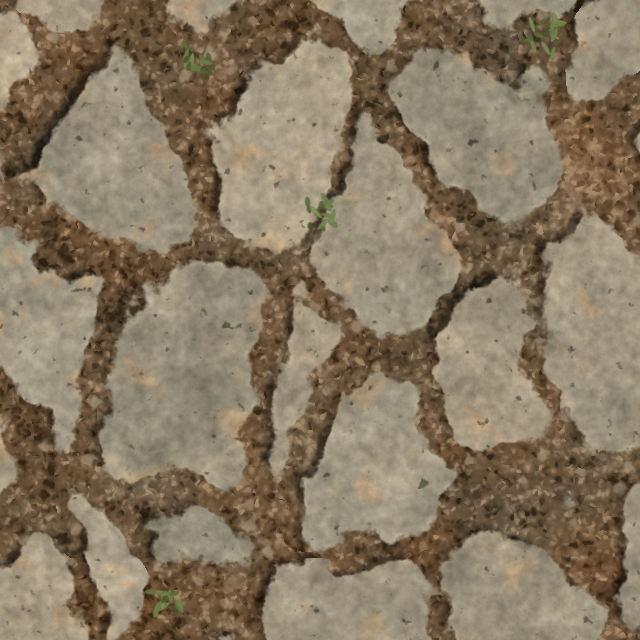
Give the GLSL for this texture, as a Shadertoy shader.

```glsl
const vec3 SOIL_DARK = vec3(0.18, 0.14, 0.085);
const vec3 SOIL_MID = vec3(0.39, 0.315, 0.225);
const vec3 SOIL_LIGHT = vec3(0.63, 0.54, 0.43);
const vec3 STONE_WARM = vec3(0.65, 0.60, 0.51);
const vec3 STONE_COOL = vec3(0.595, 0.565, 0.49);
const vec3 STAIN = vec3(0.72, 0.59, 0.44);
const vec3 LEAF_DARK = vec3(0.24, 0.32, 0.13);
const vec3 LEAF_LIGHT = vec3(0.50, 0.57, 0.35);

vec2 hash2(vec2 p) {
    p = vec2(dot(p, vec2(127.1, 311.7)), dot(p, vec2(269.5, 183.3)));
    return fract(sin(p) * 43758.5);
}

float corner(vec2 i, vec2 f, vec2 o) { return dot(hash2(i + o) * 2.0 - 1.0, f - o); }

float gradientNoise(vec2 p) {
    vec2 i = floor(p), f = fract(p), u = f * f * (3.0 - 2.0 * f), o = vec2(0.0, 1.0);
    return mix(mix(corner(i, f, o.xx), corner(i, f, o.yx), u.x),
               mix(corner(i, f, o.xy), corner(i, f, o.yy), u.x), u.y);
}

float fbm(vec2 p, int octaves) {
    float sum = 0.0, amp = 1.0;
    for (int i = 0; i < octaves; i++, amp *= 0.55) {
        sum += amp * gradientNoise(p);
        p = mat2(1.6, 1.2, -1.2, 1.6) * p + 7.3;
    }
    return sum;
}

// Nearest scattered point: distance, then two random values of its cell
vec3 grains(vec2 p) {
    vec3 best = vec3(9.0);
    for (int k = 0; k < 9; k++) {
        vec2 id = floor(p) + vec2(k % 3 - 1, k / 3 - 1);
        float d = length(id + hash2(id) - p);
        if (d < best.x) best = vec3(d, hash2(id + 41.0));
    }
    return best;
}

// Seed offset and squared distance less a random weight, so slab sizes vary
vec3 seed(vec2 cell, vec2 q) {
    vec2 r = cell + hash2(cell) - q;
    return vec3(r, dot(r, r) - 0.35 * hash2(cell + 97.0).x);
}

// Ragged slabs: inside distance in grid units, then cell id
vec3 stoneField(vec2 p) {
    vec2 warped = p + 0.05 * vec2(fbm(p * 4.0, 4), fbm(p * 4.0 + 31.0, 4));
    vec2 q = warped * vec2(4.5, 3.3) + vec2(3.0, 8.0), id = floor(q);
    vec3 nearest = vec3(99.0);
    for (int k = 0; k < 25; k++) {
        vec2 cell = floor(q) + vec2(k % 5 - 2, k / 5 - 2);
        vec3 s = seed(cell, q);
        if (s.z < nearest.z) { nearest = s; id = cell; }
    }
    float sum = 0.0;
    for (int k = 0; k < 25; k++) {
        if (k == 12) continue;
        vec3 s = seed(id + vec2(k % 5 - 2, k / 5 - 2), q);
        sum += exp(-32.0 * 0.5 * (s.z - nearest.z) / length(s.xy - nearest.xy));
    }
    vec2 h = hash2(id + 17.0);
    float margin = h.y > 0.8 ? 0.32 : mix(0.02, 0.16, h.x);
    return vec3(-log(sum) / 32.0 - margin + 0.15 * fbm(p * 13.0, 5), id);
}

// Tapered blade from the origin along dir
float blade(vec2 p, vec2 dir, float len, float width) {
    float t = clamp(dot(p, dir) / len, 0.0, 1.0);
    return length(p - dir * len * t) - width * sqrt(4.0 * t * (1.0 - t));
}

// Leaf clumps rooted in soil: coverage and tint
vec2 plants(vec2 p, float cellSize) {
    vec2 result = vec2(0.0);
    for (int k = 0; k < 9; k++) {
        vec2 id = floor(p / cellSize) + vec2(k % 3 - 1, k / 3 - 1);
        vec2 root = (id + 0.15 + 0.7 * hash2(id + 5.0)) * cellSize;
        if (hash2(id + 63.0).x > 0.5 || length(p - root) > 0.06) continue;
        if (stoneField(root).x > -0.01) continue;
        for (int i = 0; i < 14; i++) {
            vec2 h = hash2(id * 13.0 + float(i) * 3.7), spread = hash2(h * 91.0) - 0.5;
            vec2 dir = vec2(cos(6.2832 * h.x), sin(6.2832 * h.x));
            float d = blade(p - root - 0.045 * spread, dir, mix(0.01, 0.026, h.y), 0.0038);
            result = mix(result, vec2(1.0, h.y), smoothstep(0.002, -0.002, d));
        }
    }
    return result;
}

vec3 soilColor(vec2 p) {
    vec2 q = p + 0.009 * vec2(fbm(p * 55.0, 2), fbm(p * 55.0 + 9.0, 2));
    vec3 fine = grains(q * 100.0), coarse = grains(q * 58.0), pebble = grains(q * 30.0);
    float tone = 0.46 + 0.32 * fbm(p * 5.0, 3) + 0.42 * fbm(p * 42.0, 4);
    tone += 0.62 * (fine.y - 0.45) * smoothstep(0.65, 0.15, fine.x);
    tone += 0.45 * (coarse.y - 0.5) * smoothstep(0.6, 0.2, coarse.x);
    vec3 col = mix(SOIL_DARK, SOIL_MID, smoothstep(0.0, 0.47, tone));
    col = mix(col, SOIL_LIGHT, smoothstep(0.4, 0.95, tone));
    col += vec3(0.03, 0.0, -0.015) * (0.4 + 2.0 * fbm(p * 7.0 + 20.0, 2));
    float cover = step(0.9, pebble.y) * smoothstep(0.38, 0.16, pebble.x);
    return mix(col, mix(SOIL_LIGHT, STONE_WARM, pebble.z), 0.7 * cover);
}

vec3 stoneColor(vec2 p, float inside, vec2 id) {
    vec2 h = hash2(id + 83.0), q = p + 0.02 * fbm(p * 12.0, 2);
    vec3 col = mix(STONE_WARM, STONE_COOL, clamp(h.x + 1.2 * fbm(p * 9.0, 3), 0.0, 1.0));
    col = mix(col, STAIN, 0.6 * smoothstep(0.2, 0.65, fbm(q * 13.0 + h * 9.0, 5) + 0.1 * h.y));
    col *= 1.0 + 0.1 * (h.y - 0.5) + 0.20 * fbm(q * 14.0, 4) + 0.20 * fbm(p * 58.0, 4);
    col *= 1.0 - 0.4 * smoothstep(0.33, 0.65, fbm(p * 52.0 + 9.0, 3));
    return col * (1.0 + smoothstep(0.07, 0.0, inside) * (0.02 + 0.3 * gradientNoise(p * 40.0)));
}

void mainImage(out vec4 fragColor, in vec2 fragCoord) {
    vec2 p = fragCoord / iResolution.y;
    vec3 stone = stoneField(p);
    // Soil with uneven thrown shadow
    float shadow = smoothstep(-0.03, 0.05, stoneField(p + vec2(0.013, -0.009)).x);
    shadow *= clamp(0.6 + 1.3 * fbm(p * 6.0 + 3.0, 2), 0.1, 1.0);
    vec3 col = soilColor(p) * (1.0 - 0.62 * shadow);
    // Slabs and greenery
    col = mix(col, stoneColor(p, stone.x, stone.yz), smoothstep(-0.016, 0.022, stone.x));
    vec2 leaf = plants(p, 0.2);
    col = mix(col, mix(LEAF_DARK, LEAF_LIGHT, leaf.y), 0.85 * leaf.x);
    fragColor = vec4(clamp(col, 0.0, 1.0), 1.0);
}
```
